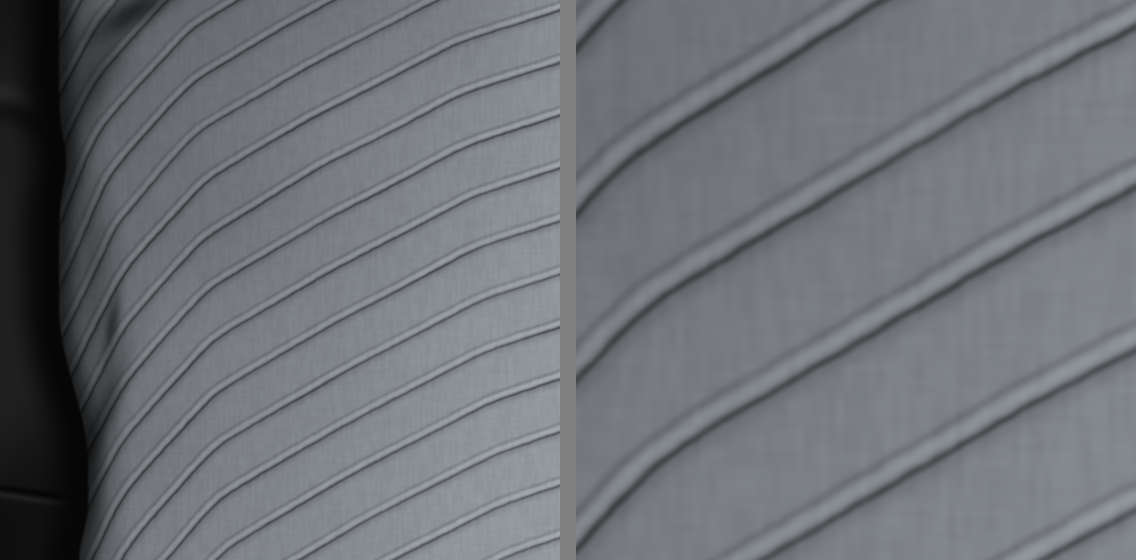
Left, the full canvas; right, a detail of the centre.
A WebGL 2 fragment shader for this texture:

```glsl
#version 300 es
precision highp float;

uniform vec2 u_resolution;
out vec4 outColor;

const float ROW_PERIOD = 0.0943;     // vertical distance between tucks
const float ROW_PHASE = 0.794;       // height of one tuck at the right edge
const float SEAM_WIDTH = 0.0026;
const float RIDGE_WIDTH = 0.0042;
const float RIDGE_OFFSET = 0.0075;
const float SEAM_DEPTH = 0.36;
const float RIDGE_GAIN = 0.11;
const float CREASE_DRIFT = 0.1;      // creases lean to the right going down
const float WEAVE_CONTRAST = 0.05;
const vec3 CLOTH_TINT = vec3(0.965, 1.0, 1.04);
const vec3 BACKDROP = vec3(0.125);
const vec3 GAP_BLACK = vec3(0.025);

float hash(vec2 p) {
    vec3 q = fract(p.xyx * 0.1031);
    q += dot(q, q.yzx + 33.33);
    return fract((q.x + q.y) * q.z);
}

float noise(vec2 p) {
    vec2 i = floor(p), f = fract(p);
    f = f * f * (3.0 - 2.0 * f);
    return mix(mix(hash(i), hash(i + vec2(1, 0)), f.x),
               mix(hash(i + vec2(0, 1)), hash(i + vec2(1, 1)), f.x), f.y);
}

float bump(float d, float width) {
    d /= width;
    return exp(-d * d);
}

// Soft blob stretched along a direction
float blob(vec2 p, vec2 center, vec2 dir, vec2 size) {
    vec2 q = p - center;
    dir = normalize(dir);
    q = vec2(dot(q, dir), dot(q, vec2(-dir.y, dir.x))) / size;
    return exp(-dot(q, q));
}

// Grows linearly to the left of a rounded crease
float bend(float x, float crease) {
    float d = crease - x;
    return 0.5 * (d + sqrt(d * d + 0.0004));
}

float leftCrease(float y) {
    return 0.221 - 0.045 * smoothstep(0.5, 0.78, y);
}

// Height above the reference tuck, which steepens at each crease
float tuckHeight(vec2 p) {
    float drift = CREASE_DRIFT * (0.5 - p.y) + 0.014 * (noise(vec2(p.y * 11.0, 3.0)) - 0.5);
    float curve = ROW_PHASE + 0.33 * (p.x - 1.0);
    curve -= 0.18 * bend(p.x, 0.855 + drift);
    curve -= 0.06 * bend(p.x, 0.595 + drift);
    curve -= 0.48 * bend(p.x, 0.372 + 0.6 * drift);
    curve -= 0.85 * bend(p.x, leftCrease(p.y));
    return p.y - curve + 0.004 * (noise(p * 7.0) - 0.5);
}

// Left outline of the cloth
float clothEdge(float y) {
    return 0.105 + 0.052 * (1.0 - smoothstep(0.17, 0.45, y))
         - 0.016 * (1.0 - smoothstep(0.0, 0.1, y)) + 0.013 * bump(y - 0.71, 0.06);
}

vec3 backdrop(vec2 p, float edge) {
    float shade = 0.8 + 0.2 * noise(p * vec2(14.0, 5.0));
    shade *= mix(0.55, 1.0, smoothstep(0.08, 0.3, p.y));
    shade *= 1.0 - 0.25 * smoothstep(0.8, 1.0, p.y);
    float fold = p.y - 0.835 + 5.0 * p.x * p.x;
    shade += 0.3 * bump(fold, 0.016) - 0.35 * bump(fold + 0.035, 0.02);
    float seam = p.y - 0.125 + 0.15 * p.x;
    shade += 0.45 * bump(seam + 0.008, 0.006) - 0.35 * bump(seam - 0.004, 0.006);
    float gap = smoothstep(0.02, 0.095, edge - p.x);
    return mix(GAP_BLACK, BACKDROP * max(shade, 0.15), gap);
}

vec3 cloth(vec2 p, float edge) {
    // Tucks, with widths measured across their slope
    float h = tuckHeight(p);
    const float e = 0.001;
    vec2 slope = vec2(tuckHeight(p + vec2(e, 0)) - h, tuckHeight(p + vec2(0, e)) - h) / e;
    float row = floor(h / ROW_PERIOD + 0.5);
    float d = (h - row * ROW_PERIOD) / length(slope);
    d += 0.0012 * (noise(p * 90.0) - 0.5);
    float strength = 0.8 + 0.35 * noise(vec2(p.x * 9.0, row * 7.3));
    float relief = RIDGE_GAIN * bump(d - RIDGE_OFFSET, RIDGE_WIDTH);
    relief -= SEAM_DEPTH * bump(d, SEAM_WIDTH);
    relief -= 0.1 * bump(d + 0.004, 0.006) + 0.13 * bump(d - 0.0145, 0.003);

    // Broad light from the lower right and the turned left side
    float light = 0.355 + 0.18 * p.x + 0.075 * (1.0 - p.y);
    light *= 0.98 + 0.06 * noise(p * 5.0);
    float crease = leftCrease(p.y);
    light *= mix(0.7, 1.0, smoothstep(crease - 0.06, crease + 0.025, p.x));
    light *= mix(0.45, 1.0, smoothstep(0.0, 0.045, p.x - edge));

    // Deep wrinkles on the left
    light *= 1.0 - 0.6 * blob(p, vec2(0.24, 0.98), vec2(1.0, 0.6), vec2(0.09, 0.025));
    light *= 1.0 - 0.35 * blob(p, vec2(0.17, 0.86), vec2(0.5, 1.0), vec2(0.13, 0.035));
    light *= 1.0 - 0.5 * blob(p, vec2(0.2, 0.42), vec2(0.2, 1.0), vec2(0.05, 0.011));
    light *= 1.0 - 0.4 * blob(p, vec2(0.18, 0.25), vec2(0.35, 1.0), vec2(0.13, 0.022));

    // Woven threads
    float weave = noise(p * vec2(210.0, 45.0)) + 0.6 * noise(p * vec2(50.0, 230.0)) - 0.8;
    return CLOTH_TINT * light * (1.0 + strength * relief + WEAVE_CONTRAST * weave);
}

void main() {
    vec2 p = gl_FragCoord.xy / u_resolution;
    float edge = clothEdge(p.y);
    float cover = smoothstep(-0.003, 0.004, p.x - edge);
    outColor = vec4(mix(backdrop(p, edge), cloth(p, edge), cover), 1.0);
}
```
